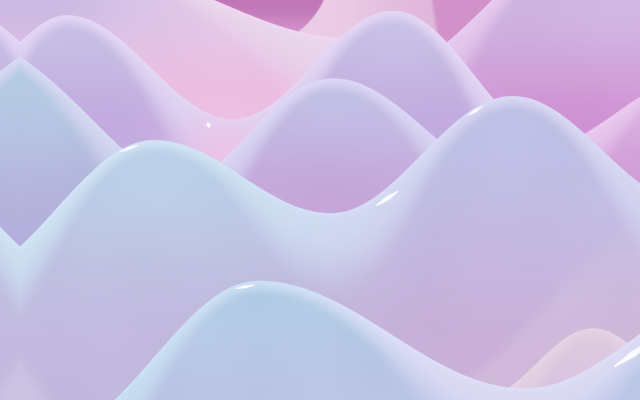
Give the GLSL for this background, as a Shadertoy shader.

```glsl
// Overlapping glossy pastel waves, blue in front and pink behind.
// Each ridge is built from cosine hills and painted back to front with a
// vertical body gradient, a pale rim that widens in the valleys, and glints.

const float PI = 3.14159;

vec2 hashGradient(vec2 cell) {
    float a = 6.2832 * fract(sin(dot(cell, vec2(127.1, 311.7))) * 43758.5);
    return vec2(cos(a), sin(a));
}

float gradientNoise(vec2 p) {
    vec2 i = floor(p), f = fract(p), u = f * f * (3.0 - 2.0 * f), e = vec2(0, 1);
    float low = mix(dot(hashGradient(i), f),
                    dot(hashGradient(i + e.yx), f - e.yx), u.x);
    float high = mix(dot(hashGradient(i + e), f - e),
                     dot(hashGradient(i + 1.0), f - 1.0), u.x);
    return mix(low, high, u.y);
}

// Cosine hill between two valleys: height, crest amount (0..1), slope
vec3 hill(float x, vec2 left, vec2 crest, vec2 right) {
    if (x < left.x || x > right.x) return vec3(-1, 0, 0);
    vec2 valley = x < crest.x ? left : right;
    vec2 size = crest - valley;
    float t = (x - valley.x) / size.x;
    float rise = 0.5 - 0.5 * cos(PI * t);
    return vec3(valley.y + size.y * rise, rise, 0.5 * PI * sin(PI * t) * size.y / size.x);
}

vec3 higher(vec3 a, vec3 b) { return a.x > b.x ? a : b; }

// Paints one wave; span holds the heights of the top and base colours
void wave(inout vec3 col, vec2 p, vec3 ridge, vec2 span, vec3 top, vec3 base, vec3 rim) {
    float depth = (ridge.x - p.y) / sqrt(1.0 + ridge.z * ridge.z);
    float valley = 1.0 - ridge.y;
    float width = 0.04 + 0.2 * valley * valley;
    vec3 body = mix(top, base, smoothstep(0.0, 1.0, (span.x - p.y) / (span.x - span.y)));
    body += 0.018 * gradientNoise(p * vec2(5.0, 3.5) + span * 9.0);
    body = mix(rim, body, smoothstep(0.1 * width, width, depth));
    body += 0.03 * exp(-max(depth, 0.0) / 0.008);
    float px = 0.8 / iResolution.y;
    col = mix(col, body, smoothstep(-px, px, depth));
}

// Soft white capsule highlight
void glint(inout vec3 col, vec2 p, vec2 a, vec2 b, float radius) {
    vec2 ab = b - a;
    float t = clamp(dot(p - a, ab) / dot(ab, ab), 0.0, 1.0);
    float taper = radius * (1.0 - 0.7 * abs(2.0 * t - 1.0));
    float d = length(p - a - ab * t);
    col = mix(col, vec3(1), 0.9 * (1.0 - smoothstep(taper - 0.002, taper + 0.002, d)));
}

void mainImage(out vec4 fragColor, in vec2 fragCoord) {
    vec2 p = fragCoord / iResolution.y;
    p.x = 0.05 + abs(p.x - 0.05); // mirrored seam near the left side
    float x = p.x;

    // Backdrop with two deep pink hollows
    vec3 col = mix(vec3(0.92, 0.80, 0.90), vec3(0.88, 0.72, 0.86), smoothstep(0.8, 1.08, x));
    float hollow = length(p - vec2(0.625, 1.083));
    vec3 deepPink = mix(vec3(0.84, 0.58, 0.80), vec3(0.75, 0.46, 0.72), smoothstep(0.9, 1.0, p.y));
    col = mix(col, deepPink, 1.0 - smoothstep(0.199, 0.205, hollow));
    col = mix(col, vec3(0.82, 0.57, 0.79), smoothstep(1.072, 1.088, x + 0.15 * (p.y - 1.0)));

    // Far left slope and far right hill
    wave(col, p, hill(x, vec2(-0.5, 0.9), vec2(0.25, 1.073), vec2(0.875, 0.904)),
         vec2(1.0, 0.75), mix(vec3(0.80, 0.73, 0.89), vec3(0.89, 0.79, 0.91), smoothstep(0.1, 0.6, x)),
         vec3(0.93, 0.75, 0.89), vec3(0.91, 0.83, 0.92));
    wave(col, p, hill(x, vec2(0.979, 0.833), vec2(1.417, 1.104), vec2(2.0, 0.9)),
         vec2(0.98, 0.68), vec3(0.81, 0.70, 0.88), vec3(0.82, 0.58, 0.83), vec3(0.89, 0.78, 0.92));

    // Twin lavender hills with a rosy valley
    vec3 twin = higher(hill(x, vec2(-0.062, 0.833), vec2(0.167, 0.962), vec2(0.583, 0.702)),
                       hill(x, vec2(0.583, 0.702), vec2(0.983, 0.973), vec2(1.396, 0.642)));
    wave(col, p, twin, vec2(0.95, 0.66), vec3(0.78, 0.75, 0.90), vec3(0.76, 0.67, 0.87),
         vec3(0.87, 0.82, 0.94));
    float rosy = length((p - vec2(0.565, 0.61)) / vec2(0.12, 0.09));
    col = mix(col, vec3(0.94, 0.76, 0.91), 0.8 * exp(-rosy * rosy));

    // Pink slope at the right edge, then the middle hill
    wave(col, p, hill(x, vec2(1.333, 0.625), vec2(1.75, 0.812), vec2(2.1, 0.6)),
         vec2(0.74, 0.56), vec3(0.86, 0.69, 0.88), vec3(0.82, 0.63, 0.85), vec3(0.90, 0.77, 0.92));
    wave(col, p, hill(x, vec2(0.417, 0.531), vec2(0.833, 0.804), vec2(1.292, 0.552)),
         vec2(0.78, 0.48), vec3(0.76, 0.75, 0.90), vec3(0.77, 0.65, 0.85), vec3(0.84, 0.82, 0.94));

    // Blue peak at the seam
    wave(col, p, hill(x, vec2(-0.5, 0.5), vec2(-0.083, 0.9), vec2(0.542, 0.504)),
         vec2(0.80, 0.42), vec3(0.71, 0.79, 0.89), vec3(0.71, 0.69, 0.86), vec3(0.82, 0.83, 0.93));

    // Large central wave, warming toward the lower right
    vec3 large = higher(hill(x, vec2(-0.104, 0.306), vec2(0.385, 0.65), vec2(0.827, 0.467)),
                        hill(x, vec2(0.827, 0.467), vec2(1.281, 0.76), vec2(1.729, 0.49)));
    float right = smoothstep(0.5, 1.2, x);
    vec3 largeBase = mix(vec3(0.76, 0.72, 0.87), vec3(0.79, 0.69, 0.85), right);
    largeBase = mix(largeBase, vec3(0.83, 0.74, 0.86), 0.7 * smoothstep(1.09, 1.17, x - p.y));
    wave(col, p, large, vec2(0.68, 0.08), mix(vec3(0.73, 0.82, 0.91), vec3(0.75, 0.75, 0.90), right),
         largeBase, mix(vec3(0.80, 0.87, 0.94), vec3(0.83, 0.83, 0.94), right));
    float seamGlow = 1.0 - smoothstep(0.02, 0.11, x - 0.05 + 0.7 * p.y);
    col = mix(col, vec3(0.83, 0.80, 0.91), 0.6 * seamGlow);

    // Pale mound and front wave
    wave(col, p, hill(x, vec2(1.2, 0.004), vec2(1.483, 0.179), vec2(1.75, 0.02)),
         vec2(0.18, 0.02), vec3(0.87, 0.80, 0.88), vec3(0.86, 0.77, 0.88), vec3(0.88, 0.81, 0.88));
    vec3 front = higher(hill(x, vec2(0.125, -0.083), vec2(0.646, 0.298), vec2(1.312, 0.029)),
                        hill(x, vec2(1.312, 0.029), vec2(1.875, 0.292), vec2(2.4, 0.0)));
    wave(col, p, front, vec2(0.27, 0.0), vec3(0.70, 0.80, 0.90), vec3(0.73, 0.77, 0.90),
         mix(vec3(0.78, 0.86, 0.94), vec3(0.85, 0.85, 0.95), smoothstep(0.6, 1.1, x)));

    // Glossy glints
    glint(col, p, vec2(0.518, 0.687), vec2(0.524, 0.688), 0.010);
    glint(col, p, vec2(0.942, 0.487), vec2(0.994, 0.521), 0.006);
    glint(col, p, vec2(0.300, 0.621), vec2(0.345, 0.637), 0.004);
    glint(col, p, vec2(1.170, 0.712), vec2(1.205, 0.733), 0.004);
    glint(col, p, vec2(1.538, 0.085), vec2(1.630, 0.147), 0.008);
    glint(col, p, vec2(0.590, 0.279), vec2(0.635, 0.287), 0.004);
    fragColor = vec4(clamp(col, 0.0, 1.0), 1.0);
}
```
